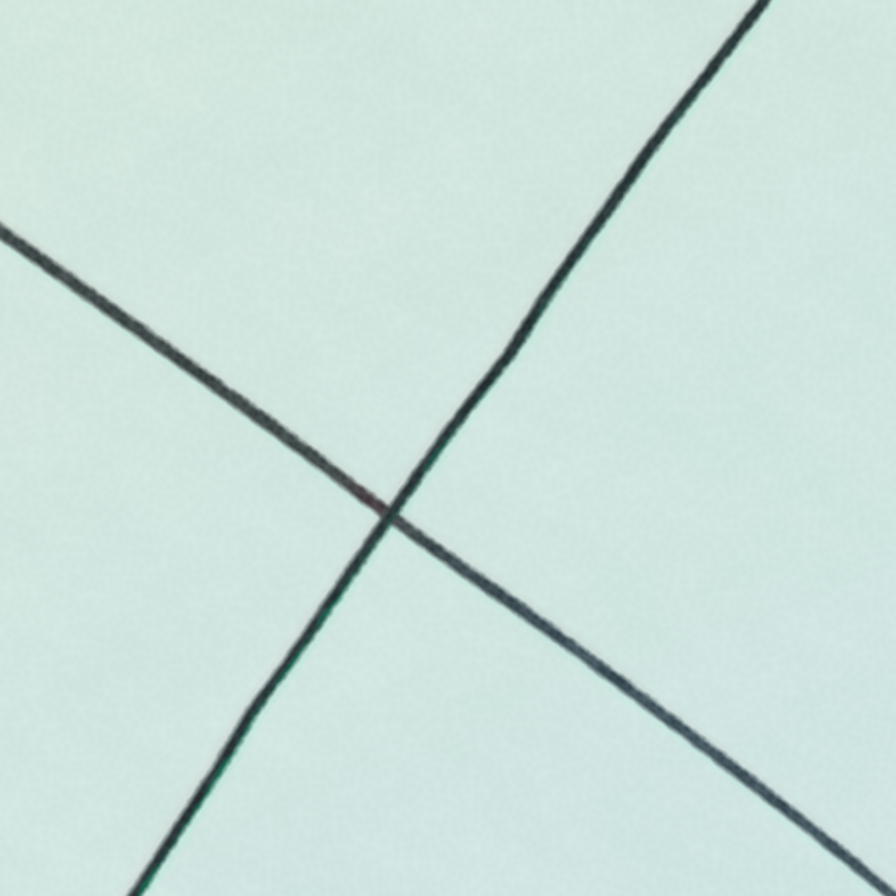
Give the GLSL for this texture, as a WebGL 1 fragment shader.

```glsl
precision highp float;
// Two dark hand-drawn strokes crossing on pale mint paper.

uniform vec2 u_resolution;

#define PAPER vec3(0.820, 0.903, 0.880)
#define STEEP_INK vec3(0.185, 0.225, 0.235)
#define SHALLOW_INK vec3(0.265, 0.300, 0.300)
#define BLUE_INK vec3(0.265, 0.335, 0.365)
#define GREEN_FRINGE vec3(0.080, 0.400, 0.310)
#define STEEP_HALF_WIDTH 0.0066
#define SHALLOW_HALF_WIDTH 0.0072
#define SOFTNESS 0.0042
#define MOTTLE 0.010
#define BLOTCH 0.007
#define GRAIN 0.018

float hash(vec2 p) {
  return fract(sin(dot(p, vec2(127.1, 311.7))) * 43758.55);
}

float bump(float x, float center, float width) {
  float t = (x - center) / width;
  return exp(-t * t);
}

// Distance to the nearest jittered cell point.
float cellular(vec2 p) {
  vec2 cell = floor(p);
  float nearest = 2.0;
  for (int j = -1; j <= 1; j++) {
    for (int i = -1; i <= 1; i++) {
      vec2 c = cell + vec2(float(i), float(j));
      vec2 site = c + vec2(hash(c), hash(c + 19.3));
      nearest = min(nearest, distance(p, site));
    }
  }
  return nearest;
}

float layeredSines(vec2 p) {
  float sum = 0.0;
  float amplitude = 0.5;
  for (int i = 0; i < 4; i++) {
    sum += amplitude * sin(p.x + 1.7 * sin(p.y)) * sin(p.y + 1.3);
    p = mat2(1.5, 1.1, -1.1, 1.5) * p + 2.3;
    amplitude *= 0.55;
  }
  return sum;
}

// Signed distances: positive right of the steep stroke, above the shallow one.
float steepDistance(vec2 p) {
  float x = 0.150 + 0.703 * p.y - 0.055 * p.y * (1.0 - p.y);
  x += 0.006 * bump(p.y, 0.605, 0.055);
  x -= 0.004 * bump(p.y, 0.210, 0.040);
  x -= 0.003 * bump(p.y, 0.840, 0.060);
  return (p.x - x) / 1.222;
}

float shallowDistance(vec2 p) {
  float y = 0.742 - 0.735 * p.x + 0.026 * p.x * (1.0 - p.x);
  y -= 0.010 * pow(p.x, 8.0);
  y -= 0.0045 * bump(p.x, 0.47, 0.11);
  return (p.y - y) / 1.241;
}

float stroke(float d, float halfWidth, float soft) {
  return 1.0 - smoothstep(halfWidth - soft, halfWidth + soft, abs(d));
}

void main() {
  vec2 uv = gl_FragCoord.xy / u_resolution;
  float soft = max(SOFTNESS, 0.8 / min(u_resolution.x, u_resolution.y));
  float steep = steepDistance(uv);
  float shallow = shallowDistance(uv);
  float fiber = cellular(uv * 110.0) - 0.5;
  float pressure = layeredSines(uv * 40.0);

  // Paper tint, slow mottling, blotches and fine grain
  vec3 color = PAPER + vec3(-0.004, -0.003, 0.016) * (0.5 - uv.y);
  color += vec3(-0.008, -0.004, 0.004) * (uv.x - 0.5);
  color += MOTTLE * layeredSines(uv * 13.0) * vec3(1.0, 0.7, 0.8);
  color += BLOTCH * layeredSines(uv * 52.0 + 4.0) * vec3(1.0, 0.8, 0.9);
  color += GRAIN * fiber;

  // Faint pink and green fringes beside the strokes
  color += vec3(0.006, -0.030, -0.022) * bump(steep, -0.011, 0.004);
  color += vec3(-0.050, 0.006, -0.015) * bump(steep, 0.011, 0.004);
  color += vec3(-0.005, -0.025, -0.022) * bump(shallow, 0.011, 0.004);
  color += vec3(-0.030, 0.006, -0.006) * bump(shallow, -0.011, 0.004);

  // Shallow stroke, greyer at left and bluer at right, brown before the crossing
  float rough = 0.0010 * layeredSines(uv * 95.0) + 0.0012 * fiber;
  vec3 shallowInk = mix(SHALLOW_INK, BLUE_INK, smoothstep(0.35, 0.65, uv.x));
  shallowInk += vec3(0.03, -0.04, -0.03) * bump(uv.x, 0.415, 0.025);
  shallowInk += 0.10 * fiber + 0.05 * pressure;
  float shallowWidth = SHALLOW_HALF_WIDTH - 0.0006 * smoothstep(0.4, 0.6, uv.x);
  color = mix(color, shallowInk, stroke(shallow + rough, shallowWidth, soft));

  // Steep stroke with a patchy green lower-right edge, strongest near the bottom
  float lower = 1.0 - smoothstep(0.15, 0.85, uv.y);
  float patches = 0.75 + 0.25 * sin(uv.y * 57.0 + 2.0 * sin(uv.y * 23.0));
  float edge = smoothstep(-0.0010, 0.0050, steep + 0.003 * pressure);
  edge *= patches * mix(0.35, 0.95, lower);
  vec3 steepInk = STEEP_INK + 0.08 * fiber + 0.04 * pressure;
  steepInk += 0.12 * lower * smoothstep(0.001, 0.006, -steep);
  steepInk = mix(steepInk, GREEN_FRINGE, edge);
  color = mix(color, steepInk, stroke(steep + rough, STEEP_HALF_WIDTH, soft));

  gl_FragColor = vec4(clamp(color, 0.0, 1.0), 1.0);
}
```
